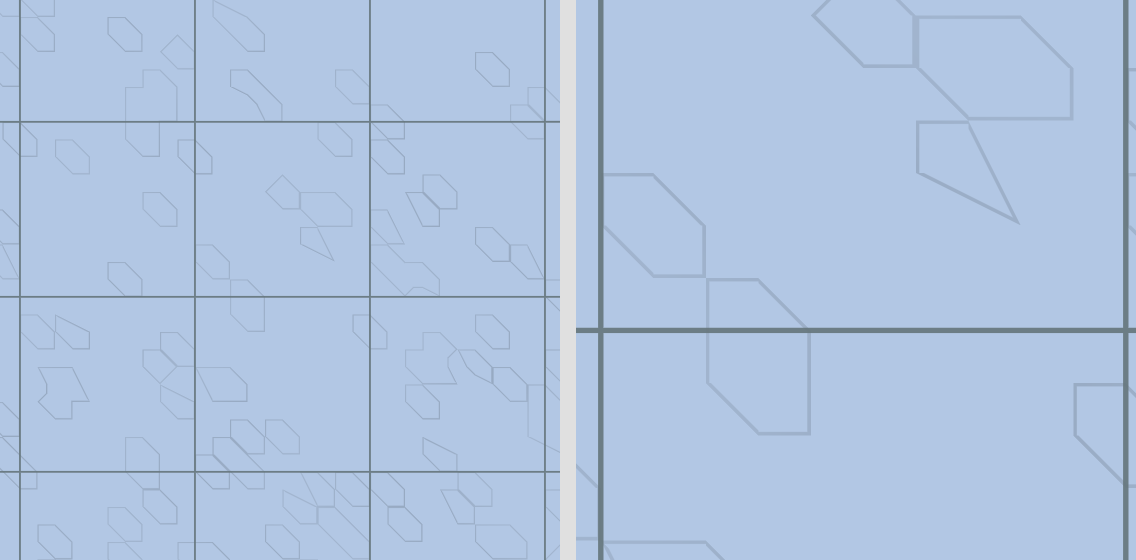
Left, the full canvas; right, a detail of the centre.
Give the GLSL for this pattern, as a Shadertoy shader.

```glsl
// Pale blue sheet with a dark square grid and faint, angular contour outlines.
// Sparse random peaks and pits on a triangulated lattice form a faceted height
// field; a thin band just above height zero traces the outlines.

#define PERIOD 0.3125               // spacing of the dark grid
#define ORIGIN vec2(0.0356, 0.4700) // one crossing of the grid
#define STEPS 10.0                  // lattice steps per grid square
#define PEAKS 0.075                 // share of raised lattice points
#define PITS 0.06                   // share of sunken lattice points
#define GRID_WIDTH 0.0032
#define CONTOUR_WIDTH 0.0021
#define PAPER vec3(0.698, 0.780, 0.893)
#define CONTOUR_INK vec3(0.560, 0.630, 0.720)
#define GRID_INK vec3(0.400, 0.465, 0.490)

float hash(vec2 p) {
    vec3 h = fract(p.xyx * vec3(0.1031, 0.1030, 0.0973));
    h += dot(h, h.yzx + 33.33);
    return fract((h.x + h.y) * h.z);
}

// Lattice height: mostly 0, with a few +1 and -1 points
float height(vec2 node) {
    float h = hash(node + 57.0);
    return step(h, PEAKS) - step(1.0 - PITS, h);
}

// Coverage of the thin band on the uphill side of the zero contour
float contour(vec2 uv, float px) {
    float cell = PERIOD / STEPS;
    vec2 q = (uv - ORIGIN) / cell;
    vec2 id = floor(q), f = q - id;
    float right = height(id + vec2(1.0, 0.0));
    float top = height(id + vec2(0.0, 1.0));

    // Each cell splits along its falling diagonal into two flat facets
    bool lower = f.x + f.y < 1.0;
    float corner = height(lower ? id : id + 1.0);
    vec2 slope = lower ? vec2(right, top) - corner : corner - vec2(top, right);
    float h = corner + dot(slope, lower ? f : f - 1.0);

    if (h <= 0.0 || dot(slope, slope) < 0.01) return 0.0;
    float d = h / length(slope) * cell;
    return 1.0 - smoothstep(CONTOUR_WIDTH - 0.5 * px, CONTOUR_WIDTH + 0.5 * px, d);
}

// Coverage of the nearest vertical and horizontal grid lines
float grid(vec2 uv, float px) {
    vec2 d = abs(fract((uv - ORIGIN) / PERIOD + 0.5) - 0.5) * PERIOD;
    float nearest = min(d.x, d.y);
    return 1.0 - smoothstep(0.5 * GRID_WIDTH - 0.6 * px, 0.5 * GRID_WIDTH + 0.6 * px, nearest);
}

void mainImage(out vec4 fragColor, in vec2 fragCoord) {
    float px = 1.0 / iResolution.y;
    vec2 uv = fragCoord * px;

    // Four samples smooth the facet borders
    float line = 0.0;
    for (int i = 0; i < 4; i++) {
        vec2 offset = vec2(i % 2, i / 2) * 0.5 - 0.25;
        line += 0.25 * contour(uv + offset * px, px);
    }

    // Slow drift in ink strength
    float ink = 0.62 + 0.14 * sin(uv.x * 17.0 + 2.0 * sin(uv.y * 11.0));

    vec3 color = mix(PAPER, CONTOUR_INK, line * ink);
    color = mix(color, GRID_INK, 0.92 * grid(uv, px));
    fragColor = vec4(color, 1.0);
}
```
